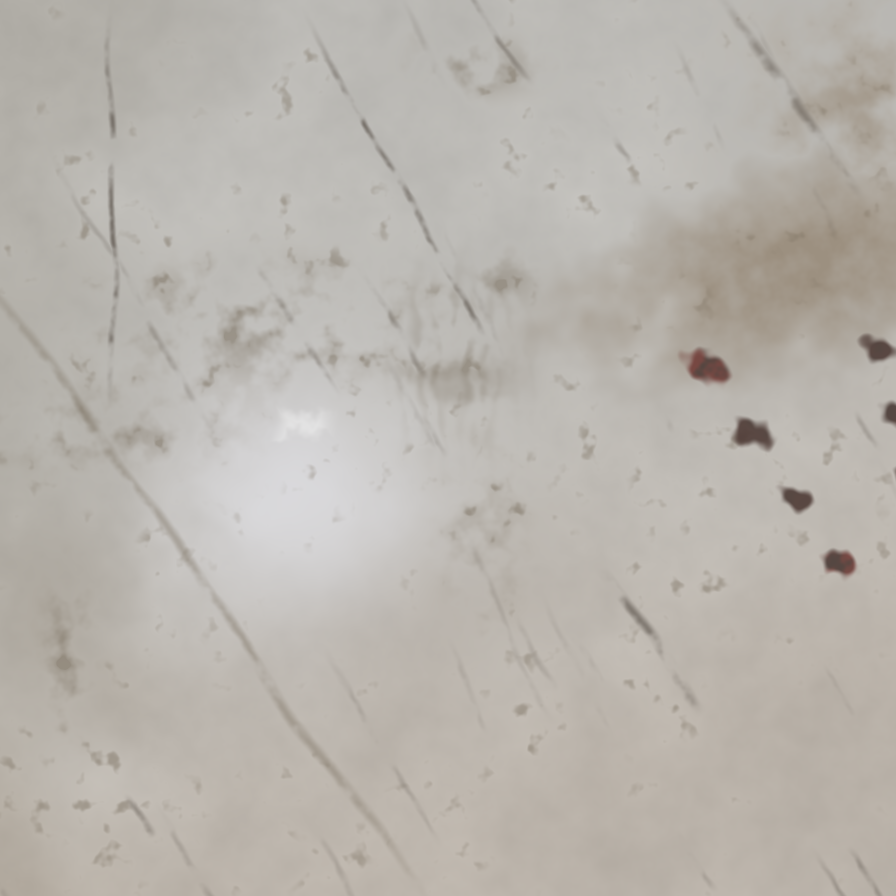
This texture is drawn by a Shadertoy shader. Its source:

```glsl
const vec3 COOL_GREY = vec3(0.742, 0.735, 0.718);
const vec3 WARM_BEIGE = vec3(0.738, 0.708, 0.672);
const vec3 STAIN_BROWN = vec3(0.605, 0.555, 0.490);
const vec3 GRIME = vec3(0.49, 0.45, 0.39);
const vec3 SCRATCH_DARK = vec3(0.38, 0.35, 0.32);
const vec3 CHIP_DARK = vec3(0.29, 0.23, 0.21);
const vec3 CHIP_RED = vec3(0.46, 0.24, 0.22);
const vec3 GLARE = vec3(0.87, 0.87, 0.885);
const vec2 SCRATCH_DIR = vec2(0.52, -0.85);
const int SCRATCH_COUNT = 36;
const int CHIP_COUNT = 7;
const float SCRATCH_WIDTH = 0.0055;
const float CHIP_SIZE = 0.022;

vec2 hash22(vec2 p) {
    vec3 q = fract(p.xyx * vec3(0.1031, 0.1030, 0.0973));
    q += dot(q, q.yzx + 33.33);
    return fract((q.xx + q.yz) * q.zy);
}

float cornerSlope(vec2 cell, vec2 corner, vec2 f) {
    float angle = 6.2832 * hash22(cell + corner + 57.0).x;
    return dot(vec2(cos(angle), sin(angle)), f - corner);
}

float gradientNoise(vec2 p) {
    vec2 cell = floor(p), f = fract(p);
    vec2 u = f * f * f * (f * (f * 6.0 - 15.0) + 10.0);
    float low = mix(cornerSlope(cell, vec2(0, 0), f), cornerSlope(cell, vec2(1, 0), f), u.x);
    float high = mix(cornerSlope(cell, vec2(0, 1), f), cornerSlope(cell, vec2(1, 1), f), u.x);
    return mix(low, high, u.y);
}

float fbm(vec2 p) {
    float sum = 0.0, gain = 0.6;
    for (int i = 0; i < 3; i++) {
        sum += gain * gradientNoise(p);
        p = mat2(1.6, 1.2, -1.2, 1.6) * p + 11.3;
        gain *= 0.5;
    }
    return sum;
}

// Soft elliptical patch, 1 at its centre
float patchMask(vec2 p, vec2 centre, vec2 radius) {
    vec2 d = (p - centre) / radius;
    return exp(-dot(d, d));
}

// Soft line with tapered, fading ends
float scratch(vec2 p, vec2 a, vec2 b, float width) {
    vec2 ab = b - a;
    float t = clamp(dot(p - a, ab) / dot(ab, ab), 0.0, 1.0);
    float fade = smoothstep(0.0, 0.35, t) * smoothstep(1.0, 0.8, t);
    return fade * (1.0 - smoothstep(0.0, width, length(p - a - ab * t)));
}

float scatteredScratches(vec2 p) {
    float sum = 0.0;
    for (int i = 0; i < SCRATCH_COUNT; i++) {
        vec2 place = hash22(vec2(float(i), 3.7) * 7.0);
        vec2 trait = hash22(vec2(float(i), 9.1) * 5.0);
        vec2 start = place * 1.2 - vec2(0.1, 0.0);
        vec2 dir = SCRATCH_DIR + vec2(0.25 * (trait.y - 0.6), 0.0);
        float reach = mix(0.06, 0.4, trait.x * trait.x);
        float strength = mix(0.14, 0.5, trait.y * trait.y);
        sum = max(sum, strength * scratch(p, start, start + dir * reach, SCRATCH_WIDTH));
    }
    return sum;
}

// Chipped spots in slanting pairs: x = coverage, y = redness
vec2 chips(vec2 p) {
    vec2 result = vec2(0.0);
    float ragged = 0.6 * gradientNoise(p * 60.0);
    for (int i = 0; i < CHIP_COUNT; i++) {
        float row = float(i / 2), col = float(i % 2);
        vec2 centre = vec2(0.79 + 0.05 * row + col * (0.19 - 0.03 * row), 0.59 - 0.073 * row + 0.02 * col);
        vec2 d = mat2(0.91, 0.42, -0.42, 0.91) * (p - centre);
        float size = CHIP_SIZE * mix(0.9, 1.25, hash22(vec2(float(i), 21.0)).x);
        float cover = 1.0 - smoothstep(0.55, 1.2, length(d / vec2(size, size * 0.65)) + ragged);
        if (cover > result.x) result = vec2(cover, i % 6 == 0 ? 0.9 : 0.1);
    }
    return result;
}

void mainImage(out vec4 fragColor, in vec2 fragCoord) {
    vec2 p = fragCoord / iResolution.xy;
    float broad = fbm(p * 3.5), mottle = fbm(p * 13.0 + 5.0), fine = fbm(p * 36.0 + 19.0);

    // Cool to warm surface with cloudy shading
    float warmth = smoothstep(0.75, 0.0, p.y - 0.3 * (p.x - 0.5) + 0.2 * broad);
    vec3 color = mix(COOL_GREY, WARM_BEIGE, warmth);
    color += 0.05 * broad + 0.035 * mottle + 0.02 * fine;
    color -= vec3(0.04, 0.045, 0.055) * smoothstep(0.3, 0.0, p.x + 0.3 * broad);

    // Reflected light
    float glow = patchMask(p + 0.06 * vec2(mottle, broad), vec2(0.33, 0.45), vec2(0.145, 0.14));
    color = mix(color, GLARE, 0.85 * glow);
    vec2 glint = abs(p - vec2(0.34, 0.527) - 0.03 * vec2(mottle, fine)) - vec2(0.022, 0.006);
    color = mix(color, vec3(0.92), 0.7 * (1.0 - smoothstep(-0.008, 0.014, max(glint.x, glint.y))));

    // Brown stain at the right, thin and cloudy at its edges
    vec2 s = mat2(0.96, -0.28, 0.28, 0.96) * (p - vec2(0.9, 0.71));
    float stain = smoothstep(1.4, 0.3, length(s / vec2(0.25, 0.095)) + 0.5 * broad + 0.9 * mottle);
    stain *= 0.78 + 0.7 * mottle + 0.4 * fine;
    float corner = patchMask(p, vec2(1.0, 0.88), vec2(0.16, 0.13)) * smoothstep(-0.3, 0.5, mottle + 0.4 * fine);
    color = mix(color, STAIN_BROWN, clamp(max(stain, 0.8 * corner), 0.0, 0.95));

    // Grime smudges, rubbing and small blurred flecks
    float smudge = patchMask(p, vec2(0.29, 0.64), vec2(0.17, 0.06)) + patchMask(p, vec2(0.53, 0.925), vec2(0.06, 0.03));
    smudge += patchMask(p, vec2(0.075, 0.27), vec2(0.03, 0.09)) + 0.8 * patchMask(p, vec2(0.1, 0.52), vec2(0.14, 0.04));
    smudge += 0.5 * patchMask(p, vec2(0.54, 0.4), vec2(0.05, 0.1)) + 0.7 * patchMask(p, vec2(0.56, 0.69), vec2(0.04, 0.03));
    float rub = patchMask(p, vec2(0.51, 0.6), vec2(0.055, 0.075));
    vec2 sway = p + 0.02 * vec2(mottle, fine);
    float hatch = gradientNoise(sway * vec2(70.0, 12.0)) + 0.6 * gradientNoise(sway * vec2(14.0, 45.0));
    float bar = patchMask(sway, vec2(0.52, 0.58), vec2(0.055, 0.018));
    float grime = smudge * smoothstep(-0.15, 0.4, mottle + 0.7 * fine);
    grime += rub * smoothstep(-0.15, 0.6, hatch) + 0.5 * bar;
    float flecks = smoothstep(0.14, 0.42, fine) * smoothstep(-0.05, 0.3, mottle + 0.5 * broad);
    color = mix(color, GRIME, clamp(0.55 * grime + 0.5 * flecks, 0.0, 0.6));

    // Scratches, slightly bent and broken
    vec2 bent = p + 0.012 * vec2(gradientNoise(p * 8.0), gradientNoise(p * 8.0 + 40.0)) + 0.003 * fine;
    float marks = scatteredScratches(bent);
    marks = max(marks, 0.75 * scratch(bent, vec2(0.125, 1.02), vec2(0.125, 0.54), SCRATCH_WIDTH));
    marks = max(marks, 0.75 * scratch(bent, vec2(0.33, 1.0), vec2(0.56, 0.59), SCRATCH_WIDTH));
    marks = max(marks, 0.65 * scratch(bent, vec2(0.66, 0.38), vec2(0.79, 0.2), SCRATCH_WIDTH * 1.6));
    marks = max(marks, 0.5 * scratch(bent, vec2(0.79, 1.02), vec2(0.97, 0.77), SCRATCH_WIDTH * 1.6));
    color = mix(color, SCRATCH_DARK, marks * smoothstep(-0.35, 0.25, mottle + 0.8 * fine));
    float groove = scratch(bent, vec2(-0.12, 0.84), vec2(0.5, -0.04), SCRATCH_WIDTH * 1.6);
    color = mix(color, GRIME, 0.42 * groove * smoothstep(-0.5, 0.2, mottle + fine));

    // Chipped spots
    vec2 chip = chips(p);
    vec3 chipColor = mix(CHIP_DARK, CHIP_RED, chip.y * smoothstep(-0.25, 0.15, fine));
    color = mix(color, chipColor, 0.9 * chip.x);
    fragColor = vec4(clamp(color, 0.0, 1.0), 1.0);
}
```
